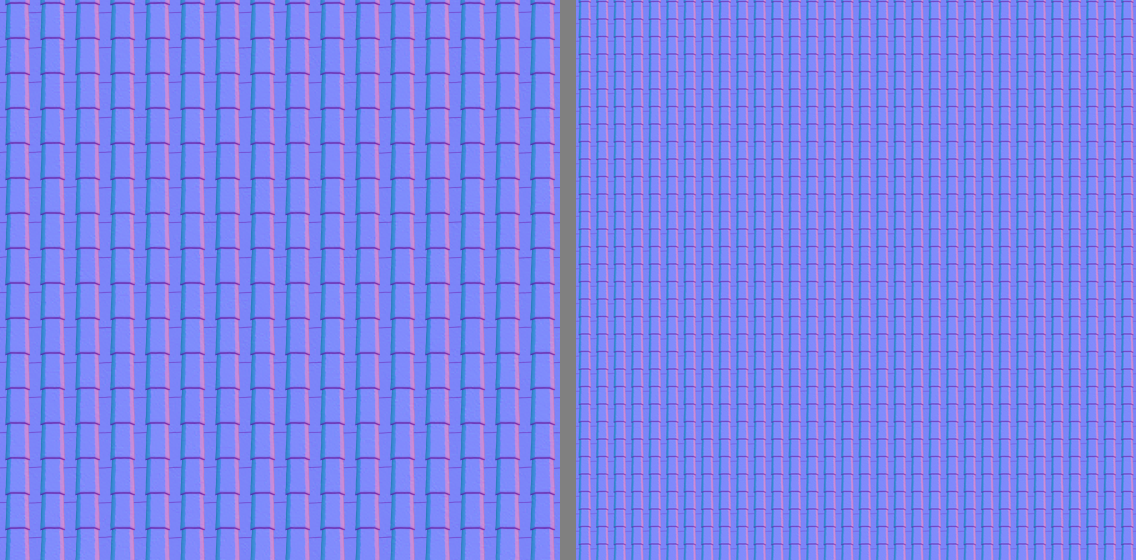
Left: one tile. Right: repeated 2 by 2.
Give the GLSL for this texture map, as a WebGL 1 fragment shader.

```glsl
precision highp float;
// Tangent-space normal map of a roof: 16 by 16 tapered, bevelled tiles over flat channels.

uniform vec2 u_resolution;

const float REPEATS = 16.0;
const vec3 FLAT_FACE = vec3(0.50, 0.545, 0.99);
const vec3 CHANNEL = vec3(0.485, 0.52, 0.975);
const vec3 LEFT_INNER = vec3(0.30, 0.55, 0.92);
const vec3 LEFT_OUTER = vec3(0.17, 0.53, 0.76);
const vec3 RIGHT_INNER = vec3(0.72, 0.55, 0.91);
const vec3 RIGHT_OUTER = vec3(0.83, 0.55, 0.81);
const vec3 LIP = vec3(0.42, 0.17, 0.68);
const vec3 CHANNEL_SEAM = vec3(0.45, 0.27, 0.80);

float hash(vec2 p) {
  vec3 q = fract(vec3(p.xyx) * 0.1031);
  q += dot(q, q.yzx + 33.33);
  return fract((q.x + q.y) * q.z);
}

// Value noise that wraps after "period" lattice cells.
float noise(vec2 p, float period) {
  vec2 i = mod(floor(p), period);
  vec2 j = mod(i + 1.0, period);
  vec2 f = fract(p);
  f = f * f * (3.0 - 2.0 * f);
  return mix(mix(hash(i), hash(vec2(j.x, i.y)), f.x),
             mix(hash(vec2(i.x, j.y)), hash(j), f.x), f.y);
}

// Tilt of a rough surface, from noise differences.
vec2 roughness(vec2 uv, float period) {
  vec2 p = uv * period;
  float h = noise(p, period);
  return vec2(noise(p + vec2(0.5, 0.0), period),
              noise(p + vec2(0.0, 0.5), period)) - h;
}

// Soft line of the given half width around distance zero.
float line(float d, float halfWidth, float blur) {
  return 1.0 - smoothstep(halfWidth - blur, halfWidth + blur, abs(d));
}

vec3 channelColor(vec2 p, float wobble) {
  vec2 id = mod(vec2(floor(p.x + 0.5), floor(p.y)), REPEATS);
  float across = fract(p.x + 0.5) - 0.5;
  float seamY = 0.358 + 0.02 * (hash(id + 7.0) - 0.5) - 0.05 * across;
  float seam = line(fract(p.y) - seamY - wobble * 0.4, 0.013, 0.011);
  return mix(CHANNEL, CHANNEL_SEAM, seam * 0.9);
}

// Face and bevels; "side" is the signed distance from the tile's centre line.
vec3 tileColor(float side, float flatHalf, float outerHalf) {
  float bevel = clamp((abs(side) - flatHalf) / (outerHalf - flatHalf), 0.0, 1.0);
  vec3 slope = side < 0.0 ? mix(LEFT_INNER, LEFT_OUTER, bevel)
                          : mix(RIGHT_INNER, RIGHT_OUTER, bevel);
  return mix(FLAT_FACE, slope, smoothstep(0.0, 0.16, bevel));
}

vec3 roof(vec2 uv) {
  vec2 p = vec2(uv.x, 1.0 - uv.y) * REPEATS;
  float wobble = 0.022 * (noise(uv * 144.0, 144.0) - 0.5);
  float side = fract(p.x) - 0.505;

  // The lip is level over the face and drops down along both bevels.
  float drop = 0.055 * clamp((abs(side) - 0.205) / 0.14, 0.0, 1.0);
  float along = p.y - 0.098 - drop - wobble * 0.3;
  float t = fract(along);
  vec2 id = mod(vec2(floor(p.x), floor(along)), REPEATS);

  // Each tile widens toward its lower end.
  float outerHalf = mix(0.308, 0.352, t);
  float flatHalf = mix(0.185, 0.208, t) + wobble;
  float edge = abs(side) - outerHalf - wobble * 0.5;
  float inside = 1.0 - smoothstep(-0.008, 0.008, edge);

  vec3 tile = tileColor(side, flatHalf, outerHalf);
  tile.xy += 0.014 * (vec2(hash(id), hash(id + 31.0)) - 0.5);
  vec3 rim = side < 0.0 ? vec3(0.12, 0.43, 0.64) : vec3(0.70, 0.43, 0.68);
  tile = mix(tile, rim, 0.65 * line(edge + 0.008, 0.009, 0.009));

  // Dark lower lip, leaning with the bevels, and a faint shade above it.
  vec3 lip = LIP + vec3(0.9, 0.0, -0.1) * sign(side) * max(abs(side) - 0.19, 0.0);
  float seam = t - step(0.5, t);
  tile = mix(tile, lip, 0.16 * line(seam + 0.025, 0.045, 0.025));
  tile = mix(tile, lip, line(seam + 0.012, 0.020, 0.014));

  vec3 color = mix(channelColor(p, wobble), tile, inside);

  // Fine pitting, strongest in scattered worn patches and along the bevel edges.
  float worn = smoothstep(0.5, 0.85, noise(uv * 80.0, 80.0));
  float bevelEdge = line(abs(side) - flatHalf, 0.025, 0.02) * inside;
  float strength = 0.025 + 0.045 * worn + 0.05 * bevelEdge;
  color.xy += strength * roughness(uv, 320.0);
  return color;
}

void main() {
  // Average a 3 by 3 grid inside each pixel for smooth edges.
  vec3 sum = vec3(0.0);
  for (int y = 0; y < 3; y++) {
    for (int x = 0; x < 3; x++) {
      vec2 offset = (vec2(float(x), float(y)) - 1.0) / 3.0;
      sum += roof((gl_FragCoord.xy + offset) / u_resolution);
    }
  }
  gl_FragColor = vec4(sum / 9.0, 1.0);
}
```
